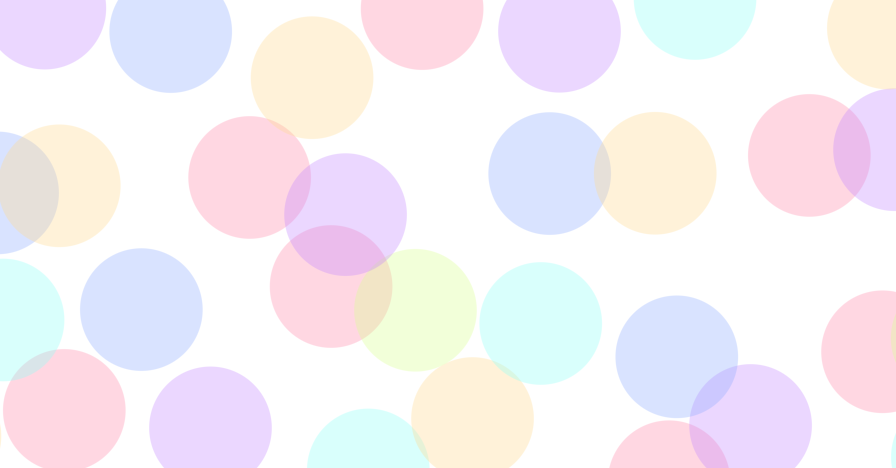
Write a WebGL 1 fragment shader that draws this pattern.

```glsl
precision highp float;
// Translucent pastel discs of equal size scattered loosely over white.

uniform vec2 u_resolution;

const float CELL_SIZE = 0.295;   // grid spacing, in canvas heights
const float DISC_RADIUS = 0.131; // in canvas heights
const float JITTER = 0.64;       // spread of a disc centre within its cell
const float OPACITY = 0.33;

const vec3 PAPER = vec3(1.0);
const vec3 PINK = vec3(1.0, 0.53, 0.66);
const vec3 APRICOT = vec3(1.0, 0.85, 0.55);
const vec3 LIME = vec3(0.85, 1.0, 0.55);
const vec3 AQUA = vec3(0.55, 1.0, 0.97);
const vec3 BLUE = vec3(0.55, 0.67, 1.0);
const vec3 VIOLET = vec3(0.76, 0.52, 1.0);

// Two random values in 0..1 per cell
vec2 hash22(vec2 p) {
  vec3 q = fract(p.xyx * vec3(0.1031, 0.1030, 0.0973));
  q += dot(q, q.yzx + 33.33);
  return fract((q.xx + q.yz) * q.zy);
}

// Picks an ink by its share of the discs
vec3 inkColor(float pick) {
  vec3 ink = PINK;
  ink = mix(ink, APRICOT, step(0.225, pick));
  ink = mix(ink, BLUE, step(0.425, pick));
  ink = mix(ink, AQUA, step(0.58, pick));
  ink = mix(ink, VIOLET, step(0.745, pick));
  return mix(ink, LIME, step(0.90, pick));
}

// Low-discrepancy value per cell keeps the colour shares balanced
float colorPick(vec2 cell) {
  return fract(dot(cell, vec2(0.7549, 0.5698)));
}

// Smooth-edged coverage of a disc
float discMask(vec2 p, vec2 center, float radius, float softness) {
  return 1.0 - smoothstep(-softness, softness, distance(p, center) - radius);
}

// Layers the discs of all nearby cells, in a fixed row and column order
vec3 scatterDiscs(vec2 p, float radius, float softness) {
  vec3 color = PAPER;
  for (int j = -1; j <= 1; j++) {
    float row = floor(p.y) + float(j);
    float shift = 0.5 * mod(row, 2.0);
    for (int i = -1; i <= 1; i++) {
      vec2 cell = vec2(floor(p.x - shift) + float(i), row);
      vec2 offset = 0.5 + JITTER * (hash22(cell + 17.0) - 0.5);
      vec2 center = cell + vec2(shift, 0.0) + offset;
      float mask = discMask(p, center, radius, softness);
      color = mix(color, inkColor(colorPick(cell)), OPACITY * mask);
    }
  }
  return color;
}

void main() {
  vec2 p = gl_FragCoord.xy / u_resolution.y / CELL_SIZE;
  float softness = 0.75 / (u_resolution.y * CELL_SIZE);
  vec3 color = scatterDiscs(p + vec2(3.3, 5.4), DISC_RADIUS / CELL_SIZE, softness);
  gl_FragColor = vec4(color, 1.0);
}
```
